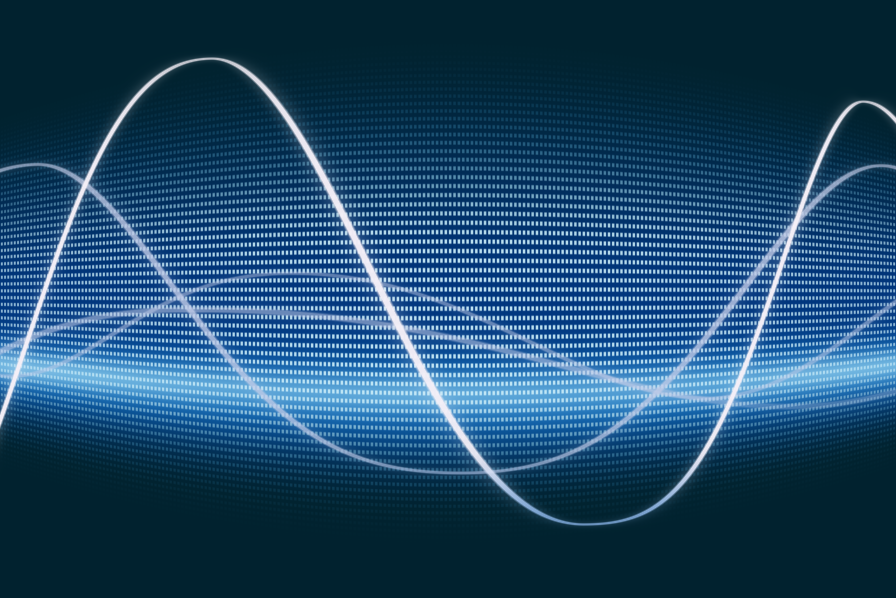
A Shadertoy shader for this background:

```glsl
// Glowing sine-like strands over a curved wall of tiny light cells.
// The wall is a grid bent like a barrel, lit by a bowed band of light;
// each strand eases between a few crests and troughs.

const float PI = 3.14159265;
const vec3 NIGHT = vec3(0.005, 0.135, 0.185);
const vec3 DEEP_BLUE = vec3(0.0, 0.21, 0.49);
const vec3 BAND_BLUE = vec3(0.08, 0.50, 0.82);
const vec3 BAND_CORE = vec3(0.62, 0.85, 0.95);
const vec3 CELL_DIM = vec3(0.12, 0.45, 0.62);
const vec3 CELL_LIT = vec3(0.78, 0.92, 0.97);
const vec3 STRAND_WHITE = vec3(0.96, 0.94, 0.97);
const vec3 STRAND_LILAC = vec3(0.76, 0.80, 0.91);
const vec3 STRAND_BLUE = vec3(0.42, 0.65, 0.92);

float bell(float d, float width) {
    return exp(-d * d / (width * width));
}

// Repeating bar of the given half width; fades to its mean when too fine
float bars(float phase, float halfWidth) {
    float blur = fwidth(phase);
    float d = abs(fract(phase) - 0.5);
    float edge = 0.5 * blur + 0.06;
    float bar = 1.0 - smoothstep(halfWidth - edge, halfWidth + edge, d);
    return mix(bar, 2.0 * halfWidth, smoothstep(0.42, 0.85, blur));
}

// Skewed cosine ease between turning points: xy = place, z = skew
float easeTurn(float x, vec3 a, vec3 b) {
    float t = clamp((x - a.x) / (b.x - a.x), 0.0, 1.0);
    t += a.z * t * (1.0 - t);
    return mix(a.y, b.y, 0.5 - 0.5 * cos(PI * t));
}

float wave(float x, vec3 a, vec3 b, vec3 c, vec3 d, vec3 e) {
    if (x < b.x) return easeTurn(x, a, b);
    if (x < c.x) return easeTurn(x, b, c);
    if (x < d.x) return easeTurn(x, c, d);
    return easeTurn(x, d, e);
}

// Blend one strand; it swells from thin to thick where it runs steeply
vec3 strand(vec3 base, vec2 p, float y0, float y1, float stepX,
            float thin, float thick, vec3 tint, float opacity) {
    float slope = (y1 - y0) / stepX;
    float steep = slope * slope / (0.5 + slope * slope);
    float d = abs(p.y - y0) / sqrt(1.0 + slope * slope);
    float radius = mix(thin, thick, steep);
    float pixel = 1.0 / iResolution.y;
    float core = 1.0 - smoothstep(radius * 0.35 - pixel * 0.5, radius + pixel * 0.7, d);
    float halo = 0.16 * bell(d, radius * 2.6);
    float low = 1.0 - smoothstep(0.12, 0.26, p.y);
    vec3 color = mix(tint, STRAND_BLUE, 0.75 * low);
    return mix(base, color, opacity * mix(0.75, 1.0, steep) * min(core + halo, 1.0));
}

// Backdrop, band of light and grid of cells
vec3 lightWall(vec2 p) {
    float u = (p.x - 0.75) / 0.75;
    float v = (p.y - 0.508) / (1.0 - 0.30 * u * u);
    float fadeUp = 1.0 - smoothstep(-0.02, 0.43, v);
    float fadeDown = smoothstep(-0.37, -0.17, v);
    float lit = fadeUp * fadeDown;

    vec3 color = mix(NIGHT, DEEP_BLUE, lit);
    float band = bell(v + 0.175, 0.075);
    float core = bell(v + 0.168, 0.034);
    float hot = 0.38 + 0.32 * bell(p.x - 0.06, 0.3)
              + 0.18 * bell(p.x - 0.72, 0.3) + 0.3 * bell(p.x - 1.45, 0.25);
    color = mix(color, BAND_BLUE, 0.72 * band);
    color = mix(color, BAND_CORE, hot * core);

    float row = asin(clamp(v / 0.5, -0.99, 0.99)) * 0.5 / 0.0161;
    float column = (p.x - 0.75) * (1.0 + 0.12 * u * u) / 0.0073;
    float cell = bars(row, 0.23) * bars(column, 0.29);
    float reach = (1.0 - smoothstep(0.08, 0.43, v)) * smoothstep(-0.42, -0.16, v);
    vec3 cellColor = mix(CELL_DIM, CELL_LIT, reach * reach);
    return mix(color, cellColor, cell * reach * (0.95 - 0.25 * u * u));
}

float tallWave(float x) {
    return wave(x, vec3(-0.117, 0.102, 0.43), vec3(0.355, 0.902, 0.18),
        vec3(0.977, 0.123, -0.65), vec3(1.445, 0.83, 0.0), vec3(1.85, 0.123, 0.0));
}

float broadWave(float x) {
    return wave(x, vec3(-0.645, 0.209, 0.0), vec3(0.064, 0.725, 0.53),
        vec3(0.771, 0.209, -0.5), vec3(1.475, 0.723, 0.53), vec3(2.18, 0.209, 0.0));
}

float lowWave(float x) {
    return wave(x, vec3(-0.39, 0.53, 0.0), vec3(0.02, 0.371, 0.35),
        vec3(0.488, 0.543, -0.18), vec3(1.182, 0.334, -0.08), vec3(1.68, 0.57, 0.0));
}

float flatWave(float x) {
    return wave(x, vec3(-0.234, 0.32, 0.5), vec3(0.322, 0.482, -0.3),
        vec3(1.318, 0.32, -0.3), vec3(1.875, 0.482, 0.0), vec3(2.3, 0.32, 0.0));
}

void mainImage(out vec4 fragColor, in vec2 fragCoord) {
    vec2 p = fragCoord / iResolution.xy * vec2(1.5, 1.0);
    float x = p.x, h = 0.001;
    float swell = mix(0.55, 1.0, bell(x - 0.7, 0.32));
    float flatFade = 0.72 - 0.3 * smoothstep(1.0, 1.3, x);

    vec3 color = lightWall(p);
    color = strand(color, p, lowWave(x), lowWave(x + h), h, 0.0035, 0.006, STRAND_LILAC, 0.62);
    color = strand(color, p, flatWave(x), flatWave(x + h), h, 0.006, 0.008, STRAND_LILAC, flatFade);
    color = strand(color, p, broadWave(x), broadWave(x + h), h, 0.003, 0.0075, STRAND_LILAC, 0.85);
    color = strand(color, p, tallWave(x), tallWave(x + h), h, 0.0022, 0.0095 * swell, STRAND_WHITE, 1.0);
    fragColor = vec4(color, 1.0);
}
```
